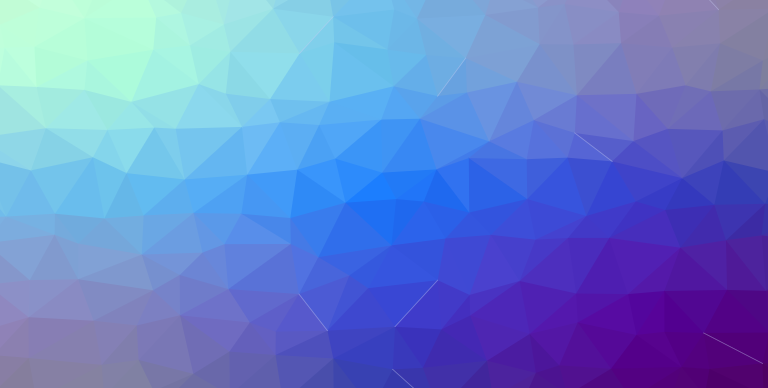
Write a WebGL 2 fragment shader that draws this background.

```glsl
#version 300 es
precision highp float;
// Low-poly background: a jittered grid of points is split into flat triangles.
// Each triangle takes its colour at its centroid, from one mint-blue-violet
// ramp that is read along both axes and averaged.
uniform vec2 u_resolution;
out vec4 fragColor;

const vec2 CELL = vec2(0.1244, 0.1);      // grid spacing in canvas heights
const vec2 ORIGIN = vec2(0.984, 0.565);   // a grid point near the centre
const vec2 JITTER = vec2(0.66, 0.6);      // scatter range in cells
const float SHADE_RANGE = 0.022;          // brightness spread between facets
const float SEAM_SHARE = 0.06;            // share of quads with a light seam
const float SEAM_WIDTH = 0.0022;

const vec3 RAMP[7] = vec3[7](
    vec3(0.77, 1.00, 0.85), vec3(0.69, 1.00, 0.86), vec3(0.46, 0.76, 0.95),
    vec3(0.08, 0.47, 0.99), vec3(0.29, 0.25, 0.80), vec3(0.34, 0.00, 0.60),
    vec3(0.30, 0.00, 0.38));

vec2 hash2(vec2 p) {
    vec3 q = fract(p.xyx * vec3(0.1031, 0.1030, 0.0973));
    q += dot(q, q.yzx + 33.33);
    return fract((q.xx + q.yz) * q.zy);
}

vec3 ramp(float t) {
    float s = clamp(t, 0.0, 1.0) * 6.0;
    int i = min(int(s), 5);
    return mix(RAMP[i], RAMP[i + 1], s - float(i));
}

// Average of the ramp across and the ramp downwards
vec3 gradient(vec2 p, float aspect) {
    return 0.5 * (ramp(p.x / aspect) + ramp(1.0 - p.y));
}

vec2 meshPoint(vec2 id) {
    return ORIGIN + CELL * (id + JITTER * (hash2(id + 71.0) - 0.5));
}

// Signed distance to the line a-b, positive on its left
float sideDistance(vec2 p, vec2 a, vec2 b) {
    vec2 e = b - a, r = p - a;
    return (e.x * r.y - e.y * r.x) / length(e);
}

float segmentDistance(vec2 p, vec2 a, vec2 b) {
    vec2 e = b - a, r = p - a;
    return length(r - e * clamp(dot(r, e) / dot(e, e), 0.0, 1.0));
}

// Colour weighted by smooth coverage, with the coverage in w
vec4 facet(vec2 p, vec2 a, vec2 b, vec2 c, float pixel, float aspect) {
    float inside = min(sideDistance(p, a, b),
                   min(sideDistance(p, b, c), sideDistance(p, c, a)));
    float coverage = clamp(inside / pixel + 0.5, 0.0, 1.0);
    vec2 centre = (a + b + c) / 3.0;
    float shade = SHADE_RANGE * (hash2(floor(centre * 997.0)).x - 0.5);
    return vec4(gradient(centre, aspect) + shade, 1.0) * coverage;
}

void main() {
    vec2 p = gl_FragCoord.xy / u_resolution.y;
    float aspect = u_resolution.x / u_resolution.y;
    float pixel = 1.0 / u_resolution.y;
    vec2 home = floor((p - ORIGIN) / CELL);
    vec4 sum = vec4(0.0);
    float seam = 0.0;

    // Nearby quads, each cut along its shorter diagonal
    for (int j = -1; j <= 1; j++) {
        for (int i = -1; i <= 1; i++) {
            vec2 id = home + vec2(i, j);
            vec2 a = meshPoint(id);
            vec2 b = meshPoint(id + vec2(1.0, 0.0));
            vec2 c = meshPoint(id + vec2(1.0, 1.0));
            vec2 d = meshPoint(id + vec2(0.0, 1.0));
            if (distance(a, c) > distance(b, d)) {
                vec2 first = a;
                a = b; b = c; c = d; d = first;
            }
            sum += facet(p, a, b, c, pixel, aspect);
            sum += facet(p, a, c, d, pixel, aspect);

            // A few hairline seams along the cuts
            float chosen = step(hash2(id + 19.0).y, SEAM_SHARE);
            float gap = segmentDistance(p, a, c);
            seam = max(seam, chosen * (1.0 - smoothstep(0.0, max(SEAM_WIDTH, pixel), gap)));
        }
    }

    vec3 colour = sum.w > 0.0 ? sum.rgb / sum.w : gradient(p, aspect);
    colour = mix(colour, vec3(0.78, 0.80, 0.95), 0.35 * seam);
    fragColor = vec4(clamp(colour, 0.0, 1.0), 1.0);
}
```
